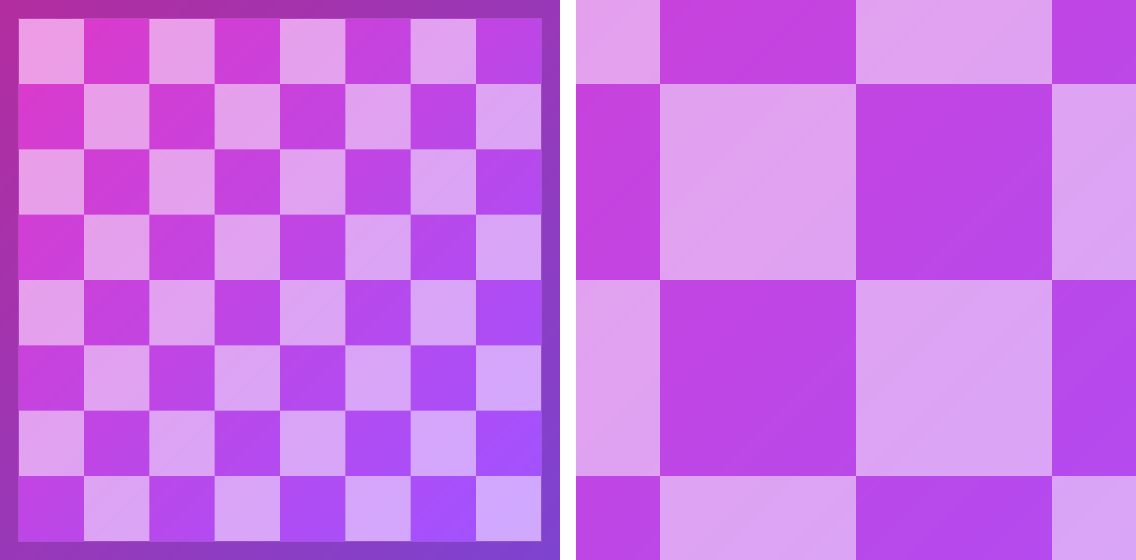
Left: the whole. Right: its middle third, enlarged.
This pattern is drawn by a WebGL 1 fragment shader. Its source:

```glsl
precision highp float;
// Checkerboard of 8 by 8 squares in a darker frame, tinted by a diagonal magenta to violet gradient.

#define CELLS 8.0
#define FRAME_WIDTH (1.0 / 30.0)
#define GRADIENT_START vec3(0.875, 0.22, 0.78)
#define GRADIENT_END vec3(0.615, 0.33, 1.02)
#define LIGHT_MIX 0.5
#define FRAME_SHADE 0.8

uniform vec2 u_resolution;

// Signed square wave: -1 in even cells, +1 in odd cells, smooth over one pixel.
vec2 squareWave(vec2 cell, float pixel) {
  vec2 edgeDistance = abs(mod(cell + 0.5, 2.0) - 1.0) - 0.5;
  return clamp(2.0 * edgeDistance / pixel, -1.0, 1.0);
}

// Signed distance to the board edge, negative inside.
float boardDistance(vec2 uv) {
  vec2 fromCentre = abs(uv - 0.5);
  return max(fromCentre.x, fromCentre.y) - (0.5 - FRAME_WIDTH);
}

void main() {
  float size = min(u_resolution.x, u_resolution.y);
  vec2 uv = (gl_FragCoord.xy - 0.5 * u_resolution) / size + 0.5;
  float pixel = 1.0 / size;

  // Gradient from the top left to the bottom right
  float along = clamp(0.5 * (uv.x + 1.0 - uv.y), 0.0, 1.0);
  vec3 tint = mix(GRADIENT_START, GRADIENT_END, along);

  // Alternating squares
  float cellsPerUnit = CELLS / (1.0 - 2.0 * FRAME_WIDTH);
  vec2 wave = squareWave((uv - FRAME_WIDTH) * cellsPerUnit, pixel * cellsPerUnit);
  float light = 0.5 - 0.5 * wave.x * wave.y;
  vec3 board = mix(tint, vec3(1.0), LIGHT_MIX * light);

  // Frame
  float inside = clamp(0.5 - boardDistance(uv) / pixel, 0.0, 1.0);
  gl_FragColor = vec4(mix(tint * FRAME_SHADE, board, inside), 1.0);
}
```
